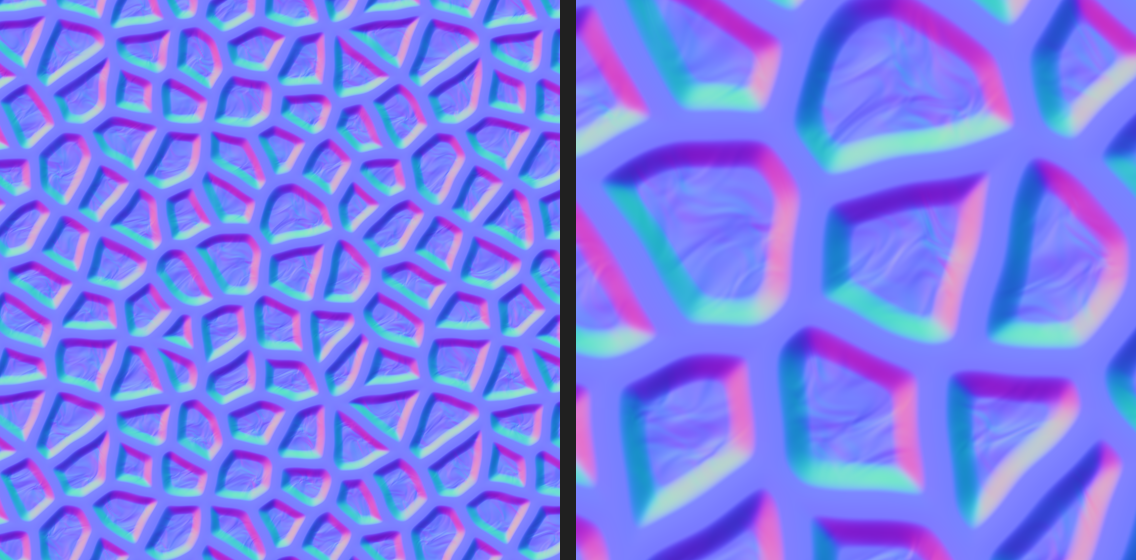
Left: the whole. Right: its middle third, enlarged.
Write a Shadertoy shader that draws this texture map.

```glsl
// Tangent-space normal map of raised, irregular paving stones with bevelled edges.

const float TILE = 7.0;   // cells per repeat

vec2 hash2(vec2 cell) {
    cell = mod(cell, TILE);
    vec2 q = vec2(dot(cell, vec2(127.1, 311.7)), dot(cell, vec2(269.5, 183.3)));
    return fract(sin(q) * 43758.55);
}

vec2 seed(vec2 cell) {
    return cell + 0.5 + 0.88 * (hash2(cell) - 0.5);
}

// Distance to the nearest cell border, with softly rounded corners.
float borderDistance(vec2 p) {
    vec2 home = floor(p), nearest = home;
    float best = 1e3;
    for (int y = -1; y <= 1; y++)
    for (int x = -1; x <= 1; x++) {
        vec2 cell = home + vec2(x, y);
        vec2 r = seed(cell) - p;
        if (dot(r, r) < best) { best = dot(r, r); nearest = cell; }
    }
    vec2 own = seed(nearest);
    float sum = 0.0;
    for (int y = -2; y <= 2; y++)
    for (int x = -2; x <= 2; x++) {
        if (x == 0 && y == 0) continue;
        vec2 other = seed(nearest + vec2(x, y));
        float d = dot(0.5 * (own + other) - p, normalize(other - own));
        sum += exp(-32.0 * d);
    }
    return -log(sum) / 32.0;
}

// Layered, folded sines: fine lumps on the stone faces.
float grain(vec2 p) {
    float sum = 0.0, amp = 0.011;
    p *= 5.0;
    for (int i = 0; i < 5; i++) {
        p = mat2(0.8, 0.6, -0.6, 0.8) * p * 1.5 + 0.6 * sin(p.yx * 1.3) + 1.7;
        sum += amp * sin(p.x) * sin(p.y);
        amp *= 0.58;
    }
    return sum;
}

float height(vec2 p) {
    vec2 wobble = 0.012 * sin(p.yx * 8.0 + 2.0 * sin(p * 3.0));
    float d = borderDistance(p + wobble);
    float face = smoothstep(0.08, 0.26, d);
    return 0.145 * face + 0.025 * smoothstep(0.0, 0.4, d) + face * grain(p);
}

void mainImage(out vec4 fragColor, in vec2 fragCoord) {
    vec2 p = fragCoord / iResolution.y * TILE * 1.5;   // one and a half repeats

    // Central differences; green points down.
    vec2 e = vec2(0.015, 0.0);
    vec2 slope = vec2(height(p + e.xy) - height(p - e.xy),
                      height(p + e.yx) - height(p - e.yx)) / (2.0 * e.x);
    vec3 normal = normalize(vec3(-slope.x - 0.03, slope.y, 1.0));

    fragColor = vec4(0.5 + 0.5 * normal, 1.0);
}
```
